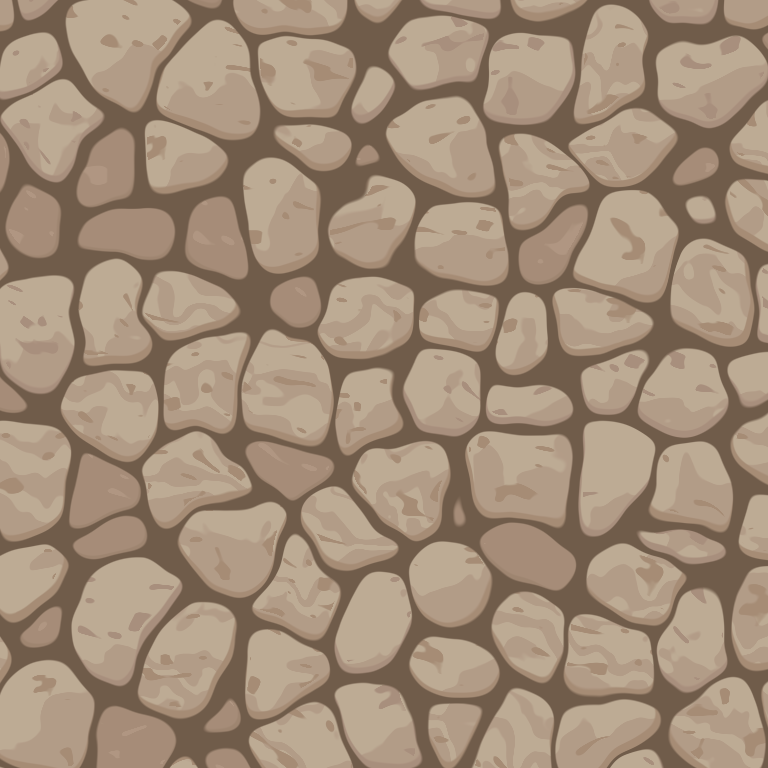
This texture is drawn by a Shadertoy shader. Its source:

```glsl
// Cartoon cobblestones packed in dark earth.
// A weighted Voronoi diagram on warped ground gives stones of mixed size;
// each gets rounded edges, a shaded lower rim and flat wavy colour patches.

float hash(vec2 p) {
    return fract(sin(dot(p, vec2(127.1, 311.7))) * 43758.5453);
}

float noise(vec2 p) {
    vec2 i = floor(p), f = fract(p);
    f = f * f * (3.0 - 2.0 * f);
    return mix(mix(hash(i), hash(i + vec2(1, 0)), f.x),
               mix(hash(i + vec2(0, 1)), hash(i + vec2(1, 1)), f.x), f.y);
}

vec2 center(vec2 id) {
    return id + 0.5 + 0.74 * (vec2(hash(id + 3.7), hash(id + 9.2)) - 0.5);
}

// Low values are small, dark stones
float sizeOf(vec2 id) {
    return hash(id + 21.4);
}

float power(vec2 p, vec2 id) {
    vec2 d = p - center(id);
    return dot(d, d) - 0.42 * smoothstep(0.0, 0.6, sizeOf(id));
}

// Cell that owns the point
vec2 findStone(vec2 p) {
    vec2 best = floor(p);
    float nearest = 1e5;
    for (int y = -2; y <= 2; y++)
    for (int x = -2; x <= 2; x++) {
        vec2 id = floor(p) + vec2(x, y);
        float d = power(p, id);
        if (d < nearest) { nearest = d; best = id; }
    }
    return best;
}

// Smooth distance to the border of one cell, positive inside
float stoneEdge(vec2 p, vec2 id) {
    float own = power(p, id), sum = 0.0;
    for (int y = -2; y <= 2; y++)
    for (int x = -2; x <= 2; x++) {
        if (x == 0 && y == 0) continue;
        vec2 other = id + vec2(x, y);
        float d = (power(p, other) - own) / (2.0 * distance(center(other), center(id)));
        sum += exp(-11.0 * d);
    }
    return -log(sum) / 11.0;
}

// Bends the ground so that outlines become lumpy
vec2 warp(vec2 p) {
    vec2 broad = vec2(noise(p * 1.3 + 5.0), noise(p * 1.3 + 47.0)) - 0.5;
    vec2 fine = vec2(noise(p * 2.9 + 13.0), noise(p * 2.9 + 71.0)) - 0.5;
    return p + 0.36 * broad + 0.11 * fine;
}

float gapWidth(vec2 p) {
    float n = noise(p * 1.9 + 31.0);
    return 0.02 + 0.07 * n * n;
}

void mainImage(out vec4 fragColor, in vec2 fragCoord) {
    float cells = 9.3;
    float px = cells / iResolution.y;
    vec2 ground = fragCoord * px;
    vec2 p = warp(ground);
    vec2 id = findStone(p);
    vec2 local = p - center(id);
    float seed = 40.0 * hash(id + 1.3);
    float kind = hash(id + 6.1);
    bool dark = sizeOf(id) < 0.25;

    // Outline, and the same outline moved up for the lit face
    float body = stoneEdge(p, id) - gapWidth(ground);
    vec2 lift = vec2(0.07 * (hash(id + 8.8) - 0.35), -0.085);
    if (dark) lift *= 0.5;
    vec2 below = ground + lift;
    float face = stoneEdge(warp(below), id) - gapWidth(below);
    face += 0.05 * (noise(ground * 3.0 + seed) - 0.4);

    // Wavy patches: a lit top, or zigzag bands on some stones
    float ripple = noise(local * 3.2 + seed) + 0.35 * noise(local * 7.0 + seed);
    float patches = local.y - 0.35 * local.x + 0.8 * (ripple - 0.64);
    if (kind < 0.35)
        patches = 0.2 * sin(local.y * 12.0 + local.x * 3.0 + 6.0 * ripple) + 0.3 * local.y;
    else if (kind > 0.75)
        patches += 0.16;

    // Short slanted flecks
    float tilt = 0.9 * (hash(id + 4.4) - 0.3);
    vec2 slant = mat2(cos(tilt), sin(tilt), -sin(tilt), cos(tilt)) * local;
    float flecks = noise(slant * vec2(4.5, 10.0) + seed + 17.0) - 0.83;

    vec3 earth = vec3(0.44, 0.36, 0.29);
    vec3 rim = kind > 0.75 ? vec3(0.66, 0.56, 0.49) : vec3(0.65, 0.55, 0.46);
    vec3 tan0 = vec3(0.70, 0.61, 0.53);
    vec3 light = vec3(0.74, 0.67, 0.58);
    vec3 fleck = rim;
    if (dark) {
        rim = vec3(0.62, 0.52, 0.44);
        tan0 = light = vec3(0.65, 0.55, 0.47);
        fleck = vec3(0.69, 0.59, 0.51);
    }

    // Flat layers from the bottom up
    float soft = 2.0 * px;
    vec3 top = mix(tan0, light, smoothstep(-soft, soft, patches));
    top = mix(top, fleck, smoothstep(-soft, soft, flecks) * step(0.0, face - 0.03));
    vec3 stone = mix(rim, top, smoothstep(-px, px, face));
    vec3 color = mix(earth, stone, smoothstep(-px, px, body));
    fragColor = vec4(color, 1.0);
}
```
